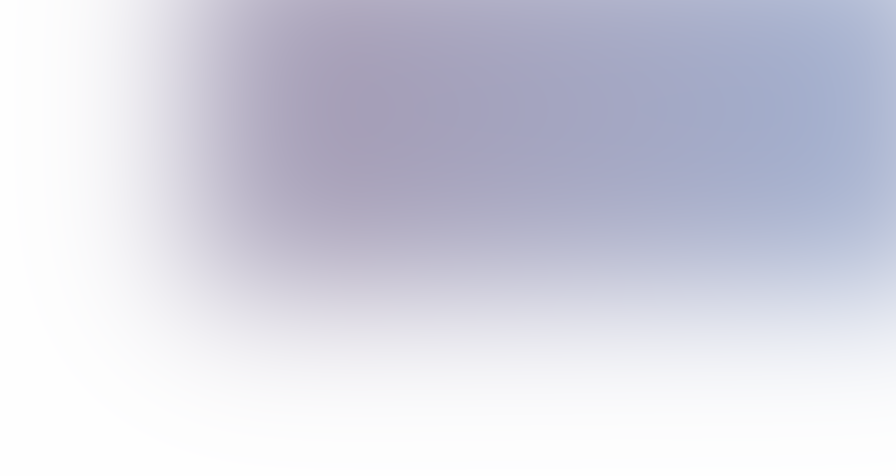
A Shadertoy shader for this background:

```glsl
const vec3 PAPER = vec3(0.996);
const vec3 MAUVE = vec3(0.643, 0.616, 0.714);
const vec3 BLUE = vec3(0.635, 0.680, 0.800);

// Lengths are in canvas heights, with the origin at the lower left.
const vec2 PANEL_MIN = vec2(0.404, 0.387);
const vec2 PANEL_MAX = vec2(2.010, 1.155);
const float BLUR = 0.146;
const vec2 TINT_SPAN = vec2(0.74, 1.75);

// Logistic form of the Gaussian cumulative curve
vec2 gaussianEdge(vec2 offset) {
    vec2 z = clamp(offset / BLUR, -5.0, 5.0);
    return 1.0 / (1.0 + exp(-z * (1.5958 + 0.0706 * z * z)));
}

// Coverage of a rectangle softened by a Gaussian blur
float blurredPanel(vec2 p) {
    vec2 cover = gaussianEdge(p - PANEL_MIN) - gaussianEdge(p - PANEL_MAX);
    return cover.x * cover.y;
}

void mainImage(out vec4 fragColor, in vec2 fragCoord) {
    vec2 p = fragCoord / iResolution.y;

    // Horizontal tint from mauve to blue
    float blend = (p.x - TINT_SPAN.x) / (TINT_SPAN.y - TINT_SPAN.x);
    vec3 tint = mix(MAUVE, BLUE, clamp(blend, 0.0, 1.0));

    // Soft panel over the pale ground
    fragColor = vec4(mix(PAPER, tint, blurredPanel(p)), 1.0);
}
```
